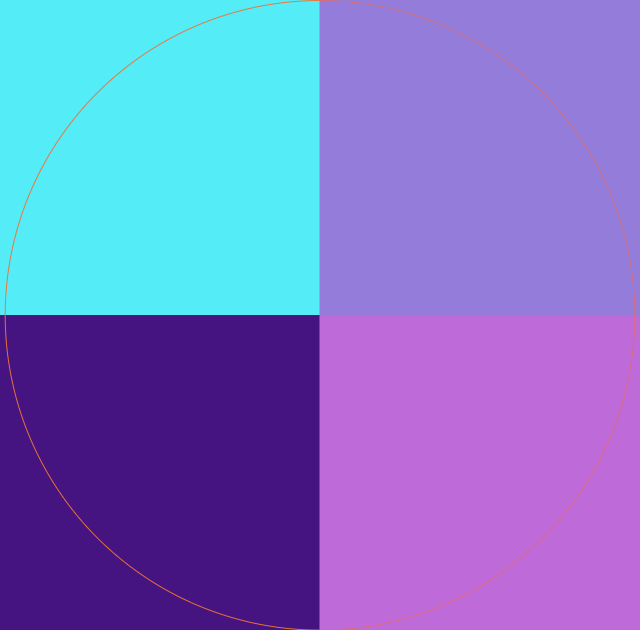
Write a Shadertoy shader that draws this background.

```glsl
// Antialiased step: 0 below the edge, 1 above it
float softStep(float signedDistance, float pixel) {
    return clamp(signedDistance / pixel + 0.5, 0.0, 1.0);
}

// Antialiased coverage of a thin circle outline
float ring(vec2 p, float radius, float width, float pixel) {
    float d = abs(length(p) - radius);
    float outer = softStep(d + 0.5 * width, pixel);
    float inner = softStep(d - 0.5 * width, pixel);
    return outer - inner;
}

void mainImage(out vec4 fragColor, in vec2 fragCoord) {
    float pixel = 1.0 / iResolution.y;
    vec2 p = (fragCoord - 0.5 * iResolution.xy) * pixel;

    // Four flat quadrants
    float right = softStep(p.x + 0.0008, pixel);
    float top = softStep(p.y, pixel);
    vec3 upper = mix(vec3(0.325, 0.925, 0.970), vec3(0.580, 0.490, 0.855), right);
    vec3 lower = mix(vec3(0.273, 0.080, 0.506), vec3(0.750, 0.415, 0.850), right);
    vec3 color = mix(lower, upper, top);

    // Fine orange outline, softer and pinker on the right
    vec3 lineColor = mix(vec3(0.93, 0.45, 0.22), vec3(0.88, 0.41, 0.42), right);
    float line = ring(p + vec2(0.0, 0.0005), 0.4997, 0.0015, pixel);
    color = mix(color, lineColor, line * mix(1.0, 0.85, right));

    fragColor = vec4(color, 1.0);
}
```
